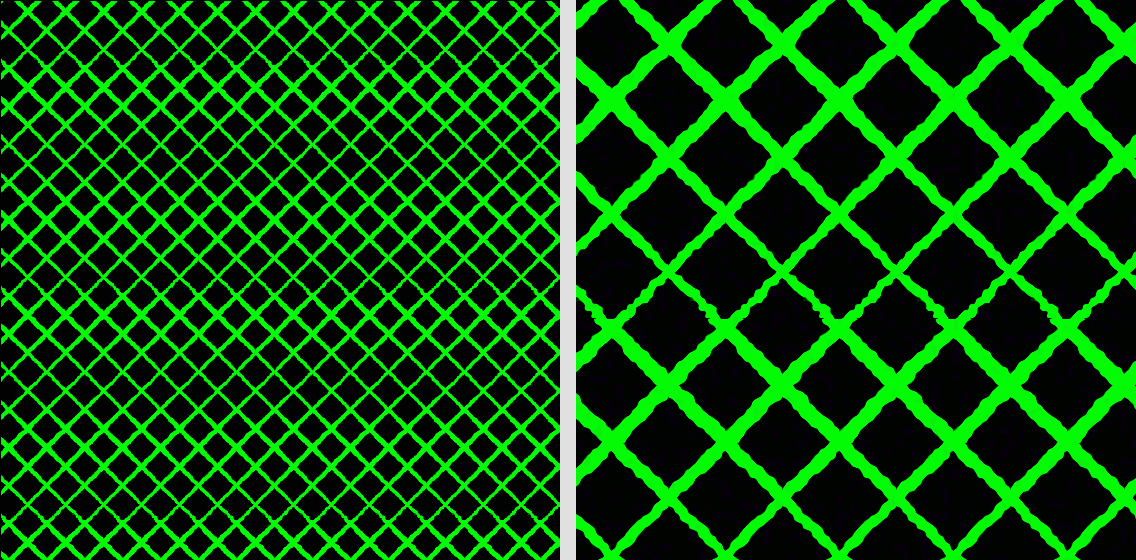
Left: the whole. Right: its middle third, enlarged.
Write a Shadertoy shader that draws this pattern.

```glsl
// Bright green diagonal lattice on black, with ragged strands in repeating worn bands.

const float TAU = 6.2831853;

vec2 gradientAt(vec2 cell, float wrapX) {
    cell.x = mod(cell.x, wrapX);
    float h = fract(sin(dot(cell, vec2(127.1, 311.7))) * 43758.5);
    return vec2(cos(TAU * h), sin(TAU * h));
}

// Gradient noise that repeats every wrapX cells across
float gradientNoise(vec2 p, float wrapX) {
    vec2 i = floor(p), f = fract(p);
    vec2 u = f * f * f * (f * (f * 6.0 - 15.0) + 10.0);
    vec2 e = vec2(0.0, 1.0);
    float bottom = mix(dot(gradientAt(i, wrapX), f),
                       dot(gradientAt(i + e.yx, wrapX), f - e.yx), u.x);
    float top = mix(dot(gradientAt(i + e.xy, wrapX), f - e.xy),
                    dot(gradientAt(i + e.yy, wrapX), f - e.yy), u.x);
    return mix(bottom, top, u.y);
}

// Distance to the nearest whole number
float lineDistance(float x) {
    return abs(fract(x + 0.5) - 0.5);
}

void mainImage(out vec4 fragColor, in vec2 fragCoord) {
    vec2 uv = fragCoord / iResolution.y;
    float pixel = 1.0 / iResolution.y;
    vec2 fromTopLeft = vec2(uv.x, 1.0 - uv.y);

    // Lattice cells, with a crossing at every whole coordinate
    vec2 p = (fromTopLeft - vec2(0.0495, 0.0208)) * vec2(14.75, 14.77);

    // Each band of wear spans six cells and ends in a hard seam
    float band = fract((p.y - 1.42) / 6.0);
    vec2 wearPos = vec2(p.x, band * 6.0);
    float seam = smoothstep(0.9, 1.0, band);

    // Strand thickness swells and thins down the band, with ragged edges
    float halfWidth = 0.078 + 0.020 * cos(TAU * (band - 0.1) / 0.58);
    halfWidth += (0.036 + 0.035 * seam) * gradientNoise(wearPos * 14.0, 14.0);
    float bend = 0.035 * gradientNoise(wearPos * 5.0 + 0.37, 5.0);

    // Two families of diagonals
    float dist = min(lineDistance(p.x + p.y + bend), lineDistance(p.x - p.y - bend));
    float soft = 11.0 * pixel;
    float strand = 1.0 - smoothstep(-soft, soft, dist - halfWidth);

    // Thin dark margin on the left and top
    vec2 margin = smoothstep(-0.5 * pixel, 0.5 * pixel, fromTopLeft - 0.002);
    strand *= margin.x * margin.y;

    // Faint tint changes in both colours
    float grain = gradientNoise(uv * 160.0, 1000.0);
    vec3 dark = mix(vec3(0.0, 0.01, 0.0), vec3(0.02, 0.0, 0.04), smoothstep(0.12, 0.25, grain));
    vec3 green = mix(vec3(0.01, 0.99, 0.02), vec3(0.04, 0.94, 0.05), smoothstep(0.25, 0.4, grain));
    fragColor = vec4(mix(dark, green, strand), 1.0);
}
```
